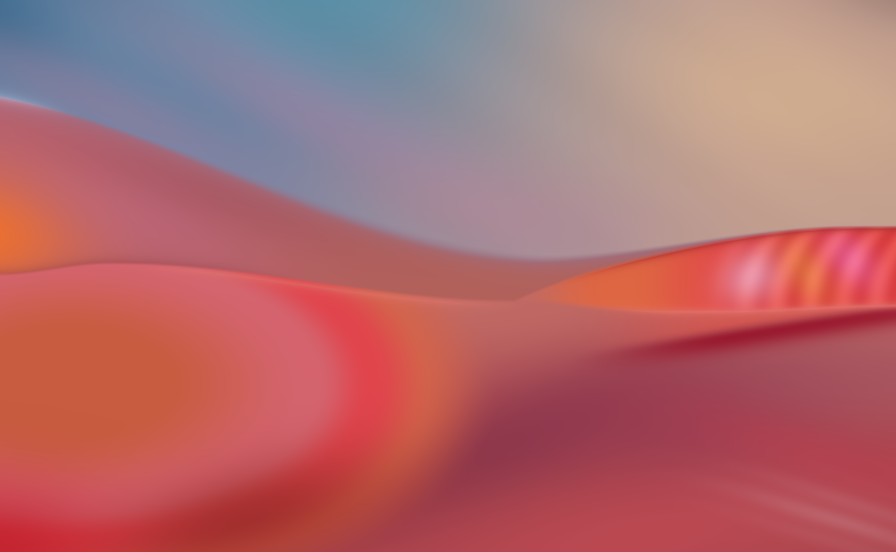
Give the GLSL for this background, as a WebGL 1 fragment shader.

```glsl
precision highp float;
uniform vec2 u_resolution;

vec2 gradient(vec2 cell) {
  float a = 6.2832 * fract(sin(dot(cell, vec2(127.1, 311.7))) * 4375.85);
  return vec2(cos(a), sin(a));
}

float gradientNoise(vec2 p) {
  vec2 i = floor(p), f = fract(p);
  vec2 w = f * f * f * (f * (f * 6.0 - 15.0) + 10.0);
  vec2 e = vec2(1.0, 0.0);
  float low = mix(dot(gradient(i), f), dot(gradient(i + e), f - e), w.x);
  float high = mix(dot(gradient(i + e.yx), f - e.yx), dot(gradient(i + 1.0), f - 1.0), w.x);
  return mix(low, high, w.y);
}

// Soft rotated ellipse, 1 at its centre
float glow(vec2 p, vec2 centre, vec2 radius, float angle) {
  vec2 d = p - centre;
  float c = cos(angle), s = sin(angle);
  d = vec2(c * d.x + s * d.y, c * d.y - s * d.x) / radius;
  return exp(-dot(d, d));
}

float ridgeHeight(float x) {
  return mix(0.84, 0.53, smoothstep(-0.1, 0.62, x)) + 0.059 * smoothstep(0.59, 0.95, x);
}

float crestHeight(float x) {
  return 0.503 + 0.02 * smoothstep(0.0, 0.12, x) - 0.068 * smoothstep(0.13, 0.57, x);
}

vec3 skyColor(vec2 p) {
  vec3 c = mix(vec3(0.44, 0.52, 0.64), vec3(0.76, 0.62, 0.56), smoothstep(0.22, 0.88, p.x + 0.12 * (0.8 - p.y)));
  c = mix(c, vec3(0.33, 0.57, 0.66), 0.8 * glow(p, vec2(0.37, 1.02), vec2(0.17, 0.17), -0.5));
  c = mix(c, vec3(0.22, 0.41, 0.55), 0.9 * glow(p, vec2(-0.02, 0.99), vec2(0.13, 0.13), -0.6));
  c = mix(c, vec3(0.34, 0.51, 0.64), 0.6 * glow(p, vec2(0.2, 0.86), vec2(0.2, 0.06), -0.7));
  c = mix(c, vec3(0.58, 0.51, 0.63), 0.75 * glow(p, vec2(0.37, 0.77), vec2(0.3, 0.065), -0.72));
  c = mix(c, vec3(0.54, 0.50, 0.63), 0.7 * glow(p, vec2(0.13, 0.8), vec2(0.25, 0.05), -0.65));
  c = mix(c, vec3(0.69, 0.54, 0.59), 0.75 * glow(p, vec2(0.57, 0.61), vec2(0.19, 0.1), -0.35));
  c = mix(c, vec3(0.83, 0.69, 0.56), 0.75 * glow(p, vec2(0.88, 0.82), vec2(0.2, 0.12), -0.55));
  c = mix(c, vec3(0.60, 0.48, 0.45), 0.75 * glow(p, vec2(1.01, 1.02), vec2(0.13, 0.07), -0.5));
  // Faint diagonal sheen
  return c + 0.018 * gradientNoise(vec2(p.x * 2.0 - p.y, (p.x + p.y) * 8.0));
}

vec3 backHillColor(vec2 p, float depth) {
  vec3 c = mix(vec3(0.72, 0.38, 0.43), vec3(0.70, 0.38, 0.35), smoothstep(0.1, 0.5, p.x));
  c = mix(c, vec3(0.93, 0.44, 0.18), glow(p, vec2(-0.03, 0.58), vec2(0.12, 0.11), -0.5));
  c = mix(c, vec3(0.74, 0.41, 0.50), 0.5 * glow(p, vec2(0.14, 0.62), vec2(0.16, 0.07), -0.6));
  c = mix(c, vec3(0.61, 0.31, 0.36), 0.45 * glow(p, vec2(0.24, 0.65), vec2(0.2, 0.05), -0.55));
  return mix(c, vec3(0.58, 0.45, 0.55), 0.75 * exp(-max(depth, 0.0) * 55.0));
}

vec3 frontColor(vec2 p) {
  // Broad light and shade
  vec3 c = mix(vec3(0.67, 0.27, 0.30), vec3(0.75, 0.41, 0.39), smoothstep(0.15, 0.45, p.y));
  c = mix(c, vec3(0.64, 0.33, 0.38), 0.8 * glow(p, vec2(0.91, 0.31), vec2(0.25, 0.1), 0.15));
  c = mix(c, vec3(0.53, 0.21, 0.30), 0.85 * glow(p, vec2(0.57, 0.20), vec2(0.26, 0.085), 0.6));
  c = mix(c, vec3(0.59, 0.22, 0.31), 0.7 * glow(p, vec2(0.76, 0.23), vec2(0.17, 0.1), -0.1));
  c = mix(c, vec3(0.76, 0.29, 0.33), 0.65 * glow(p, vec2(0.72, 0.03), vec2(0.25, 0.09), 0.3));
  c = mix(c, vec3(0.72, 0.25, 0.31), 0.6 * glow(p, vec2(0.94, 0.16), vec2(0.18, 0.05), -0.5));

  // Nested arcs of the rounded hill
  float arc = length((p - vec2(0.078, 0.304)) / vec2(0.28, 0.24));
  arc += 0.04 * gradientNoise(p * vec2(3.0, 2.0));
  vec3 hill = mix(vec3(0.78, 0.36, 0.25), vec3(0.83, 0.39, 0.43), smoothstep(0.35, 0.96, arc));
  hill = mix(hill, vec3(0.88, 0.27, 0.30), smoothstep(0.98, 1.18, arc));
  hill = mix(hill, vec3(0.83, 0.39, 0.29), smoothstep(1.2, 1.44, arc));
  c = mix(hill, c, smoothstep(1.35, 1.72, arc));
  c = mix(c, vec3(0.60, 0.17, 0.16), 0.85 * glow(p, vec2(0.27, 0.055), vec2(0.19, 0.085), 0.5));
  c = mix(c, vec3(0.75, 0.12, 0.17), 0.85 * glow(p, vec2(-0.01, 0.0), vec2(0.13, 0.12), -0.3));

  // Curved streaks in the lower corner
  float sweep = p.y + 0.9 * (p.x - 0.8) * (p.x - 0.8) + 0.3 * p.x;
  float streak = 0.5 + 0.5 * sin(sweep * 145.0 + 3.0 * gradientNoise(p * 4.0));
  return mix(c, vec3(0.77, 0.47, 0.50), (0.25 + 0.3 * streak) * glow(p, vec2(0.94, 0.06), vec2(0.13, 0.045), -0.45));
}

vec3 petalColor(vec2 p) {
  vec3 c = mix(vec3(0.78, 0.42, 0.37), vec3(0.87, 0.40, 0.26), smoothstep(0.57, 0.68, p.x));
  c = mix(c, vec3(0.88, 0.28, 0.27), smoothstep(0.7, 0.82, p.x));
  c = mix(c, vec3(0.91, 0.59, 0.68), 0.9 * glow(p, vec2(0.84, 0.50), vec2(0.035, 0.055), -0.25));
  c = mix(c, vec3(0.90, 0.49, 0.28), 0.8 * glow(p, vec2(0.9, 0.51), vec2(0.025, 0.06), 0.25));
  c = mix(c, vec3(0.92, 0.40, 0.58), 0.9 * glow(p, vec2(0.95, 0.53), vec2(0.028, 0.055), 0.35));
  float bend = p.x - 1.8 * (p.y - 0.51) * (p.y - 0.51) - 0.25 * p.y;
  return c + 0.05 * smoothstep(0.78, 0.88, p.x) * sin(bend * 170.0) * vec3(0.7, 1.0, 0.8);
}

void main() {
  vec2 p = gl_FragCoord.xy / u_resolution;
  float ridge = ridgeHeight(p.x);
  float crest = crestHeight(p.x);
  float petalTop = ridge - 0.08 * exp(-12.0 * (p.x - 0.573));
  float petalBase = 0.455 - 0.02 * smoothstep(0.57, 0.75, p.x) + 0.011 * smoothstep(0.8, 1.0, p.x);
  float frontTop = max(crest, petalTop);

  // Sky and back hill
  float blur = 0.004 + 0.012 * glow(p, vec2(0.42, 0.6), vec2(0.22, 0.4), 0.0);
  vec3 color = skyColor(p);
  color = mix(color, backHillColor(p, ridge - p.y), smoothstep(-blur, blur, ridge - p.y));
  color += 0.13 * exp(-abs(p.y - ridge) * 110.0) * (1.0 - smoothstep(0.0, 0.1, p.x));
  float contact = exp(-max(p.y - frontTop, 0.0) * 110.0);
  color = mix(color, vec3(0.58, 0.25, 0.26), 0.5 * contact * (1.0 - smoothstep(0.15, 0.4, p.x)));

  // Front surface with a pale rim
  vec3 front = frontColor(p);
  float rim = exp(-abs(p.y - crest + 0.008) * 130.0);
  rim *= smoothstep(0.12, 0.25, p.x) * (1.0 - smoothstep(0.48, 0.6, p.x));
  front = mix(front, vec3(0.87, 0.46, 0.43), 0.6 * rim);

  // Red fold under the petal
  float fold = p.y - 0.361 - 0.25 * (p.x - 0.703);
  float reach = smoothstep(0.62, 0.82, p.x);
  front = mix(front, vec3(0.84, 0.34, 0.31), 0.85 * reach * smoothstep(0.0, 0.025, fold));
  float foldWidth = fold > 0.0 ? 0.014 : 0.026;
  front = mix(front, vec3(0.59, 0.07, 0.16), 0.88 * reach * exp(-fold * fold / (foldWidth * foldWidth)));

  // Glossy petal and its edges
  float petal = smoothstep(-0.008, 0.008, p.y - petalBase) * smoothstep(0.56, 0.64, p.x);
  front = mix(front, petalColor(p), petal);
  float lip = exp(-abs(p.y - petalBase) * 150.0) * smoothstep(0.62, 0.78, p.x);
  front = mix(front, vec3(0.90, 0.48, 0.46), 0.65 * lip);
  float topLine = exp(-abs(p.y - petalTop + 0.004) * 180.0) * smoothstep(0.6, 0.75, p.x);
  front = mix(front, vec3(0.68, 0.20, 0.20), 0.7 * topLine);
  color = mix(color, front, smoothstep(-0.004, 0.004, frontTop - p.y));

  gl_FragColor = vec4(color, 1.0);
}
```
